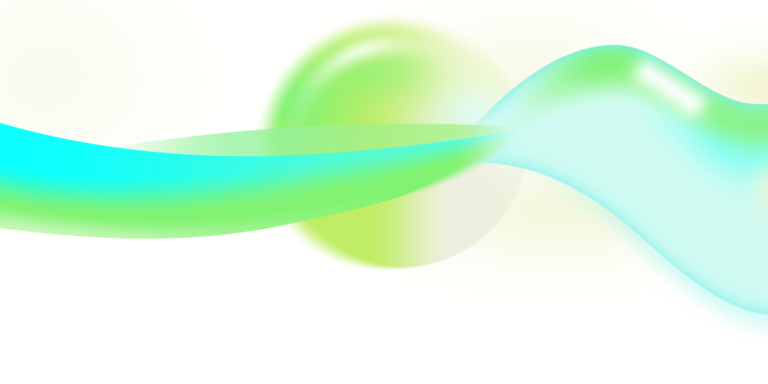
Reproduce this background procedurally as a Shadertoy shader.

```glsl
// Soft glossy ribbon, translucent sphere and flowing wave on a warm white field.

const vec3 WHITE = vec3(1.0, 1.0, 0.995);
const vec3 CREAM = vec3(0.95, 0.96, 0.82);
const vec3 CYAN  = vec3(0.04, 1.0, 1.0);
const vec3 AQUA  = vec3(0.50, 0.94, 0.92);
const vec3 ICE   = vec3(0.82, 0.985, 0.95);
const vec3 GREEN = vec3(0.51, 0.95, 0.45);
const vec3 LIME  = vec3(0.75, 0.93, 0.39);
const vec3 PEARL = vec3(0.93, 0.94, 0.87);

// Cubic height curve between two knots (x, y) with the given end slopes.
float curve(float x, vec2 a, vec2 b, float slopeA, float slopeB) {
    float w = b.x - a.x;
    float t = clamp((x - a.x) / w, 0.0, 1.0);
    float s = 1.0 - t;
    return mix(a.y, b.y, t * t * (3.0 - 2.0 * t))
         + w * t * s * (s * slopeA - t * slopeB);
}

// Elliptical Gaussian falloff.
float glow(vec2 p, vec2 center, vec2 size) {
    vec2 q = (p - center) / size;
    return exp(-dot(q, q));
}

// Gaussian falloff around a line segment.
float streak(vec2 p, vec2 a, vec2 b, float width) {
    vec2 ab = b - a;
    float t = clamp(dot(p - a, ab) / dot(ab, ab), 0.0, 1.0);
    float d = length(p - a - ab * t) / width;
    return exp(-d * d);
}

// Smooth coverage of positive signed distances.
float cover(float d, float softness) {
    return smoothstep(-softness, softness, d);
}

vec3 backdrop(vec2 p) {
    vec3 col = WHITE;
    col = mix(col, CREAM, 0.32 * glow(p, vec2(0.12, 0.80), vec2(0.28, 0.24)));
    col = mix(col, CREAM, 0.70 * glow(p, vec2(1.45, 0.45), vec2(0.33, 0.13)));
    col = mix(col, CREAM, 0.45 * glow(p, vec2(1.38, 0.80), vec2(0.25, 0.16)));
    return mix(col, CREAM, 0.95 * glow(p, vec2(2.0, 0.77), vec2(0.17, 0.09)));
}

vec3 drawSphere(vec3 col, vec2 p, float aa) {
    vec2 radii = vec2(0.339, 0.318);
    vec2 q = (p - vec2(1.034, 0.620)) / radii;
    float r = length(q);

    // Lime body fading to pearl, with a green upper-left shoulder
    vec3 body = mix(LIME, PEARL, smoothstep(-0.25, 0.42, q.x));
    vec3 upper = mix(LIME, vec3(0.91, 0.95, 0.70), smoothstep(-0.5, 0.6, q.x));
    body = mix(body, upper, smoothstep(-0.1, 0.6, q.y));
    body = mix(body, GREEN, glow(q, vec2(-0.80, 0.34), vec2(0.42, 0.38)));
    body = mix(body, GREEN, 0.55 * glow(q, vec2(-0.25, 0.62), vec2(0.55, 0.22)));
    body = mix(body, ICE, 0.85 * glow(q, vec2(0.62, 0.24), vec2(0.30, 0.28)));

    // Curved highlight and rim softness by direction
    float arc = glow(vec2(r, q.x), vec2(0.83, -0.28), vec2(0.085, 0.36));
    body = mix(body, WHITE, 0.75 * arc * step(0.0, q.y));
    float crisp = smoothstep(-0.1, 0.8, dot(q, vec2(0.8, -0.6)));
    float softness = mix(0.032, 1.5 * aa, crisp);
    float alpha = cover((1.0 - r) * radii.y, softness);
    alpha *= 1.0 - 0.55 * smoothstep(0.3, 1.1, q.x + 0.5 * q.y);
    return mix(col, body, alpha);
}

vec3 drawWave(vec3 col, vec2 p, float aa) {
    vec2 crest = vec2(1.602, 0.883);
    vec2 bend = vec2(1.667, 0.385);
    float top = p.x < crest.x ? curve(p.x, vec2(1.224, 0.661), crest, 1.1, 0.0)
                              : curve(p.x, crest, vec2(1.971, 0.729), 0.0, 0.0);
    float bottom = p.x < bend.x ? curve(p.x, vec2(1.25, 0.576), bend, 0.0, -0.9)
                                : curve(p.x, bend, vec2(2.0, 0.18), -0.9, -0.1);
    float depth = top - p.y;
    float lift = p.y - bottom;
    float start = smoothstep(1.20, 1.31, p.x);

    // Aqua haze spilling below the lower edge
    float haze = exp(-pow(min(lift, 0.0) / 0.045, 2.0)) * step(0.0, depth);
    col = mix(col, AQUA, 0.30 * haze * smoothstep(1.3, 1.7, p.x));

    // Icy body, aqua shade and green band under the crest
    vec3 body = ICE;
    float right = smoothstep(1.62, 1.90, p.x);
    body = mix(body, vec3(0.45, 1.0, 0.95), 0.75 * right * glow(vec2(depth), vec2(0.13), vec2(0.11)));
    float band = smoothstep(0.16, 0.05, depth) * smoothstep(1.30, 1.58, p.x);
    body = mix(body, GREEN, band * mix(1.0, 0.85, right));
    body = mix(body, CREAM, 0.7 * glow(p, vec2(2.01, 0.51), vec2(0.05, 0.06)));
    body = mix(body, WHITE, 0.95 * streak(p, vec2(1.69, 0.81), vec2(1.80, 0.735), 0.042));
    body = mix(body, AQUA, 0.75 * exp(-max(depth, 0.0) / 0.022));
    body = mix(body, AQUA, 0.65 * exp(-max(lift, 0.0) / 0.022));
    return mix(col, body, cover(depth, aa) * cover(lift, aa) * start);
}

vec3 drawRibbon(vec3 col, vec2 p, float aa) {
    vec2 tip = vec2(1.38, 0.667);
    vec2 belly = vec2(0.755, 0.417);
    float top = curve(p.x, vec2(0.0, 0.680), tip, -0.29, 0.17);
    float bottom = p.x < belly.x ? curve(p.x, vec2(0.0, 0.406), belly, -0.13, 0.22)
                                 : curve(p.x, belly, tip, 0.22, 0.8);
    float finTop = curve(p.x, vec2(0.26, 0.612), tip, 0.16, -0.07);
    float fade = 1.0 - smoothstep(1.17, 1.37, p.x);

    // Translucent fin above the ribbon
    float fin = cover(finTop - p.y, aa) * cover(p.y - top, aa);
    vec3 finColor = mix(vec3(0.58, 0.95, 0.62), LIME, 0.4 * smoothstep(0.6, 1.1, p.x));
    col = mix(col, finColor, fin * fade * 0.8 * smoothstep(0.20, 0.65, p.x));

    // Cyan to green across the width, pale along the lower edge
    float across = clamp((top - p.y) / max(top - bottom, 0.001), 0.0, 1.0);
    float along = smoothstep(0.0, 1.1, p.x);
    vec3 upper = mix(CYAN, vec3(0.34, 0.98, 0.83), along);
    vec3 body = mix(upper, GREEN, smoothstep(mix(0.36, 0.0, along), mix(0.80, 0.65, along), across));
    body = mix(body, vec3(0.78, 0.97, 0.72), smoothstep(0.76, 1.0, across) * (1.0 - along));
    float edge = mix(aa, 0.022, smoothstep(1.0, 1.25, p.x));
    return mix(col, body, cover(top - p.y, aa) * cover(p.y - bottom, edge) * fade);
}

void mainImage(out vec4 fragColor, in vec2 fragCoord) {
    // Height spans one unit; width is fitted to two units
    vec2 p = fragCoord / iResolution.xy * vec2(2.0, 1.0);
    float aa = 1.0 / iResolution.y;
    vec3 col = backdrop(p);
    col = drawSphere(col, p, aa);
    col = drawWave(col, p, aa);
    col = drawRibbon(col, p, aa);
    fragColor = vec4(col, 1.0);
}
```
